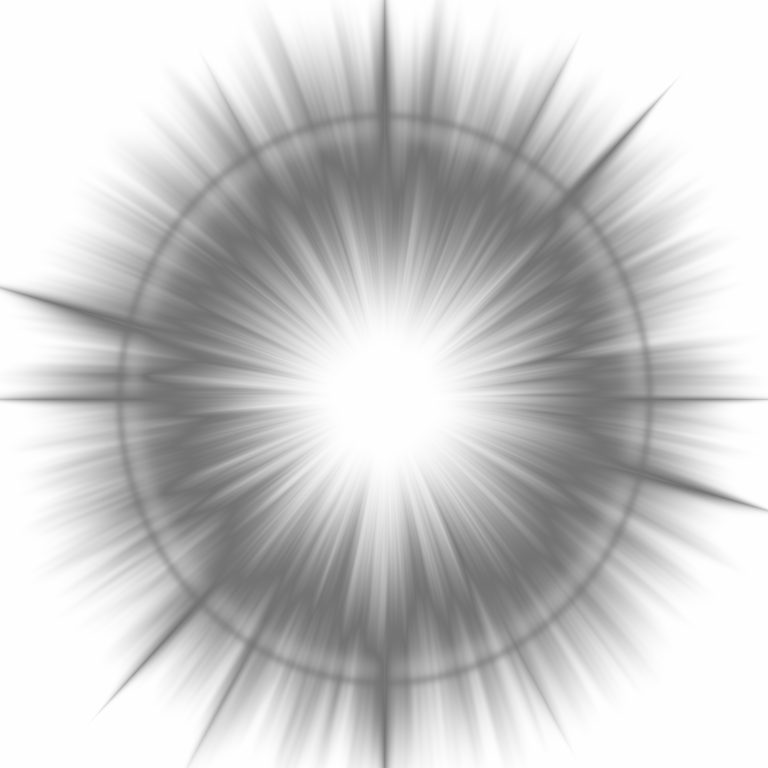
Reproduce this background procedurally as a Shadertoy shader.

```glsl
// A white starburst with a grey halo, fine rays, a thin ring and long tapering spikes.

#define CENTER vec2(0.501, 0.480)
#define STRETCH 1.07        // height of the halo relative to its width
#define RING_RADIUS 0.345
#define RING_WIDTH 0.006
#define BAND_RADIUS 0.270   // where the halo is darkest
#define RAY_AMOUNT 0.085
#define DARK_GREY 0.435
#define PAPER_WHITE 0.995

const int SPIKE_COUNT = 6;

// Each spike: angle in degrees, strength, base width, length
const vec4 SPIKES[SPIKE_COUNT] = vec4[SPIKE_COUNT](
    vec4(90.0, 0.95, 0.022, 0.70),
    vec4(0.0, 0.80, 0.017, 0.68),
    vec4(163.8, 1.00, 0.024, 0.68),
    vec4(47.6, 0.85, 0.018, 0.74),
    vec4(61.8, 0.50, 0.020, 0.66),
    vec4(118.0, 0.42, 0.020, 0.64)
);

vec2 hashGradient(vec2 cell) {
    vec2 h = vec2(dot(cell, vec2(127.1, 311.7)), dot(cell, vec2(269.5, 183.3)));
    return 2.0 * fract(sin(h) * 43758.55) - 1.0;
}

float gradientNoise(vec2 p) {
    vec2 i = floor(p), f = fract(p);
    vec2 u = f * f * f * (f * (f * 6.0 - 15.0) + 10.0);
    vec2 e = vec2(0.0, 1.0);
    float low = mix(dot(hashGradient(i), f),
                    dot(hashGradient(i + e.yx), f - e.yx), u.x);
    float high = mix(dot(hashGradient(i + e.xy), f - e.xy),
                     dot(hashGradient(i + e.yy), f - e.yy), u.x);
    return mix(low, high, u.y);
}

// Noise sampled on a circle gives seamless radial streaks
float rayNoise(vec2 dir, float radius) {
    return gradientNoise(dir * 10.0 + radius * 2.0)
         + 0.6 * gradientNoise(dir * 24.0 + 7.3 + radius * 3.0)
         + 0.25 * gradientNoise(dir * 55.0 + 3.1 + radius * 9.0);
}

// Strongest spike at a point, 0 to 1
float spikeField(vec2 p) {
    float field = 0.0;
    for (int i = 0; i < SPIKE_COUNT; i++) {
        vec4 spike = SPIKES[i];
        float angle = radians(spike.x);
        vec2 axis = vec2(cos(angle), sin(angle));
        float along = abs(dot(p, axis));
        float across = abs(axis.x * p.y - axis.y * p.x);
        float width = spike.z * max(1.0 - along / spike.w, 0.02);
        float fade = 1.0 - smoothstep(0.36, spike.w, along);
        field = max(field, spike.y * fade * exp(-across / width));
    }
    return field;
}

float bump(float x, float width) {
    return exp(-x * x / (width * width));
}

void mainImage(out vec4 fragColor, in vec2 fragCoord) {
    vec2 p = (fragCoord - 0.5 * iResolution.xy) / min(iResolution.x, iResolution.y);
    p += 0.5 - CENTER;

    float radius = length(p / vec2(1.0, STRETCH));
    vec2 dir = p / max(length(p), 1e-4);
    float rays = rayNoise(dir, radius);

    // Rays and spikes stretch the glow outward
    float spike = spikeField(p);
    float reach = radius - RAY_AMOUNT * rays * smoothstep(0.03, 0.22, radius);
    reach -= spike * (max(reach - BAND_RADIUS, 0.0) + 0.022);

    // Signed level: positive in the core, zero in the grey band, negative outside
    float level = 1.0 - smoothstep(0.05, 0.292, reach) - smoothstep(0.25, 0.485, reach);

    // Thin dark ring with a pale rim just inside it
    float rim = bump(radius - RING_RADIUS + 0.018, 0.014);
    level -= 0.15 * rim * (1.0 - spike) * clamp(0.7 + rays, 0.0, 1.3);
    level *= 1.0 - 0.40 * bump(radius - RING_RADIUS, RING_WIDTH);

    // Both ends of the level fade to white
    float tone = min(sqrt(level * level + 0.001), 1.0);
    fragColor = vec4(vec3(mix(DARK_GREY, PAPER_WHITE, tone)), 1.0);
}
```
